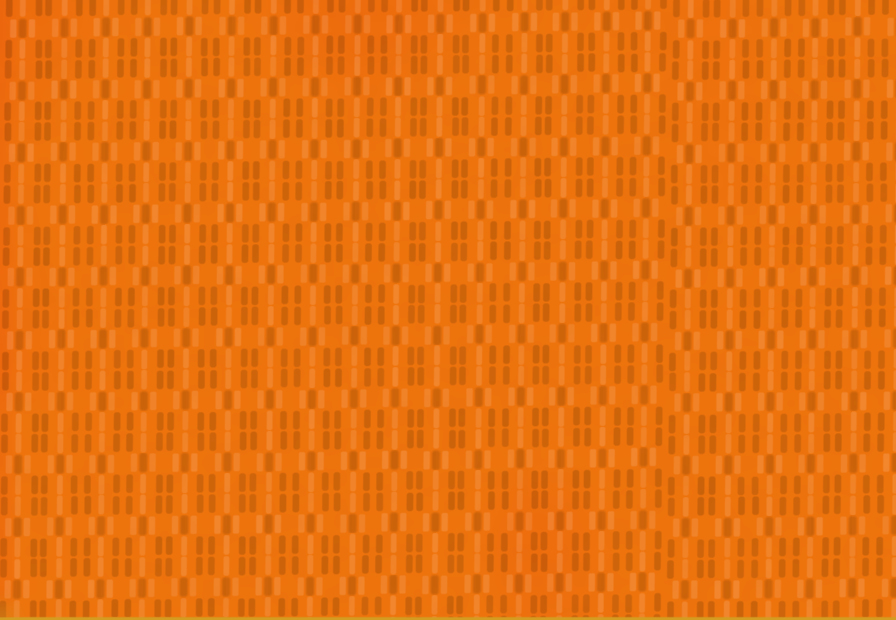
A WebGL 2 fragment shader for this pattern:

```glsl
#version 300 es
precision highp float;
// Woven orange cloth: rows of dark dash pairs and light strips, slightly tilted, with one vertical seam.

#define COLUMNS 21.48
#define ROW_PITCH 0.0696
#define FIRST_MOTIF vec2(0.026, 0.0315)
#define ROW_TILT 0.0115
#define COLUMN_LEAN 0.0100
#define SEAM_COLUMN 15.5
#define SEAM_DROP 0.0095
#define SOFTNESS 0.0012
#define WEAR 0.30
#define BASE vec3(0.93, 0.45, 0.05)
#define DARK vec3(0.79, 0.385, 0.04)
#define LIGHT vec3(0.945, 0.525, 0.18)

uniform vec2 u_resolution;
out vec4 fragColor;

float hash(vec2 p) {
    return fract(sin(dot(p, vec2(127.1, 311.7))) * 43758.5453);
}

float valueNoise(vec2 p) {
    vec2 i = floor(p), f = fract(p);
    f = f * f * (3.0 - 2.0 * f);
    return mix(mix(hash(i), hash(i + vec2(1, 0)), f.x),
               mix(hash(i + vec2(0, 1)), hash(i + vec2(1, 1)), f.x), f.y);
}

// Coverage of a rounded bar with the given half size
float bar(vec2 p, vec2 halfSize, float radius, float soft) {
    vec2 q = abs(p) - halfSize + radius;
    float d = length(max(q, 0.0)) + min(max(q.x, q.y), 0.0) - radius;
    return 1.0 - smoothstep(-soft, soft, d);
}

void main() {
    // Canvas width is one unit; pos.y runs down from the top edge
    vec2 pos = vec2(gl_FragCoord.x, u_resolution.y - gl_FragCoord.y) / u_resolution.x;
    float height = u_resolution.y / u_resolution.x;
    float soft = max(SOFTNESS, 0.7 / u_resolution.x);
    float pitch = 1.0 / COLUMNS;

    // Lean the columns, tilt the rows, and drop the cloth past the seam
    float column = (pos.x - FIRST_MOTIF.x + COLUMN_LEAN * pos.y) * COLUMNS;
    float y = pos.y - FIRST_MOTIF.y + ROW_TILT * pos.x;
    y -= SEAM_DROP * step(SEAM_COLUMN, column);

    // Each row pitch holds three bands: one motif band, two dash bands
    float bandHeight = ROW_PITCH / 3.0;
    float bandPos = y / bandHeight + 0.5;
    float band = floor(bandPos);
    float localY = (fract(bandPos) - 0.5) * bandHeight;
    float isMotif = 1.0 - step(0.5, mod(band + 0.5, 3.0) - 0.5);

    // Cell centred on a light column
    float motifId = floor(column + 0.5);
    vec2 motifCell = vec2(motifId, band);
    float motifShift = (hash(vec2(motifId, 7.0)) - 0.5) * 0.0022;
    vec2 m = vec2((column - motifId) * pitch - motifShift,
                  localY + (hash(motifCell) - 0.5) * 0.0012);

    // Cell centred on the gap between light columns, with an uneven pair gap
    float gapId = floor(column);
    vec2 gapCell = vec2(gapId, band) + 40.0;
    float halfGap = pitch * mix(0.112, 0.175, hash(vec2(gapId, 3.0)));
    vec2 g = vec2((column - gapId - 0.5) * pitch + (hash(gapCell) - 0.5) * 0.0008,
                  localY + (hash(gapCell + 9.0) - 0.5) * 0.0012);
    g.x = abs(g.x) - halfGap;

    // Dash bands: dark pair and thin light strip
    float dashes = bar(g, vec2(0.0037, 0.0103), 0.0030, soft);
    float strip = bar(m, vec2(0.0032, 0.0109), 0.0026, soft);

    // Motif band: blurred dark core between two light flanks
    float core = bar(m, vec2(0.0044, 0.0107), 0.0034, soft * 1.8);
    float flanks = bar(vec2(abs(m.x) - 0.0104, m.y), vec2(0.0035, 0.0102), 0.0020, soft);

    float dark = mix(dashes, core, isMotif) * mix(0.85, 1.0, hash(gapCell + 21.0));
    float light = mix(strip, flanks, isMotif) * mix(0.75, 1.0, hash(motifCell + 63.0));

    vec3 color = mix(BASE, LIGHT, light);
    color = mix(color, DARK, dark);

    // Wear: redder patches, a redder left edge, and faint mottling
    float patches = smoothstep(0.60, 0.95, valueNoise(pos * 5.0 + 2.0));
    float leftEdge = 1.0 - smoothstep(0.0, 0.025, pos.x);
    color.g -= 0.08 * WEAR * (patches + leftEdge);
    color *= 1.0 + 0.04 * WEAR * (valueNoise(pos * 60.0) - 0.5);

    // Yellow hem along the bottom, stronger in the left corner
    float fromBottom = height - pos.y;
    float hem = 1.0 - smoothstep(0.0032 - soft, 0.0032 + soft, fromBottom);
    float corner = 0.35 * (1.0 - smoothstep(0.0, 0.035, length(vec2(pos.x, fromBottom))));
    color = mix(color, vec3(0.83, 0.61, 0.13), max(hem, corner));

    fragColor = vec4(color, 1.0);
}
```
